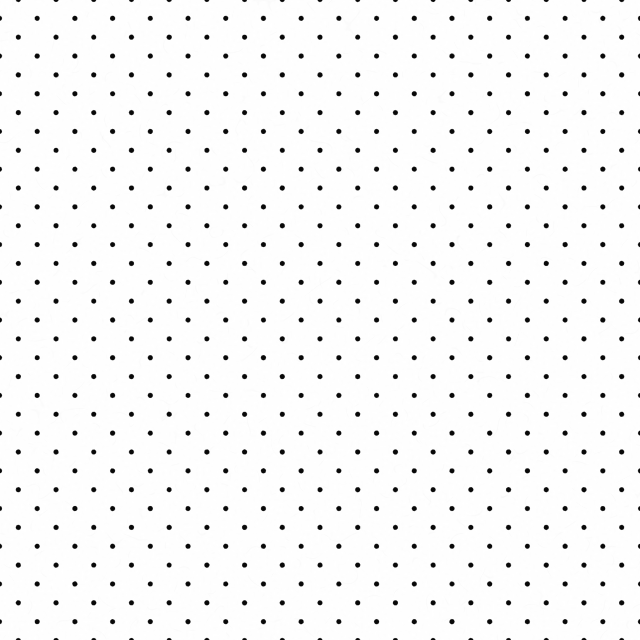
A WebGL 2 fragment shader for this pattern:

```glsl
#version 300 es
precision highp float;
// Small black dots on white paper, set on a staggered (diagonal) lattice centred on the canvas.
// The nearest lattice point gives each dot's distance; gradient noise roughens
// the ink edge slightly and adds faint grain and fibres to the paper.

uniform vec2 u_resolution;
out vec4 fragColor;

const vec3 PAPER = vec3(0.996);
const vec3 INK = vec3(0.03);
const float HALF_PITCH = 0.02946;   // spacing of neighbouring rows and columns
const float DOT_RADIUS = 0.0039;
const float EDGE_SOFTNESS = 0.0011;

vec2 hash2(vec2 cell) {
    vec3 q = fract(cell.xyx * vec3(0.1031, 0.1030, 0.0973));
    q += dot(q, q.yzx + 33.33);
    return fract((q.xx + q.yz) * q.zy);
}

float cornerSlope(vec2 cell, vec2 corner, vec2 f) {
    float angle = 6.28318 * hash2(cell + corner).x;
    return dot(vec2(cos(angle), sin(angle)), f - corner);
}

float gradientNoise(vec2 p) {
    vec2 cell = floor(p);
    vec2 f = p - cell;
    vec2 w = f * f * f * (f * (f * 6.0 - 15.0) + 10.0);
    float low = mix(cornerSlope(cell, vec2(0, 0), f), cornerSlope(cell, vec2(1, 0), f), w.x);
    float high = mix(cornerSlope(cell, vec2(0, 1), f), cornerSlope(cell, vec2(1, 1), f), w.x);
    return mix(low, high, w.y);
}

// Nearest point of the lattice whose integer coordinates have an odd sum.
vec2 nearestDot(vec2 p) {
    vec2 q = p - vec2(1.0, 0.0);
    vec2 diagonal = floor(0.5 * vec2(q.x + q.y, q.x - q.y) + 0.5);
    return vec2(diagonal.x + diagonal.y + 1.0, diagonal.x - diagonal.y);
}

float dotCoverage(vec2 p, float pitch, float radius, float softness) {
    vec2 id = nearestDot(p / pitch);
    float size = radius * (1.0 + 0.04 * (hash2(id + 100.0).x - 0.5));
    float roughness = 0.08 * radius * gradientNoise(p * 420.0 + 250.0);
    float d = length(p - id * pitch) - size + roughness;
    return 1.0 - smoothstep(-softness, softness, d);
}

// Thin noise contours, kept only in scattered patches.
float fibres(vec2 p, float scale, float width) {
    float contour = abs(gradientNoise(p * scale));
    float patches = smoothstep(0.15, 0.35, gradientNoise(p * scale * 1.7 + 40.0));
    return patches * (1.0 - smoothstep(0.0, width, contour));
}

vec3 paperColour(vec2 p) {
    float grain = 0.006 * gradientNoise(p * 190.0 + 300.0);
    float strands = fibres(p + 5.0, 18.0, 0.03) + fibres(p + 9.0, 31.0, 0.05);
    return PAPER + grain - 0.013 * strands;
}

void main() {
    float side = min(u_resolution.x, u_resolution.y);
    vec2 p = (gl_FragCoord.xy - 0.5 * u_resolution) / side;
    float softness = max(EDGE_SOFTNESS, 0.75 / side);
    float ink = dotCoverage(p, HALF_PITCH, DOT_RADIUS, softness);
    fragColor = vec4(mix(paperColour(p), INK, ink), 1.0);
}
```
